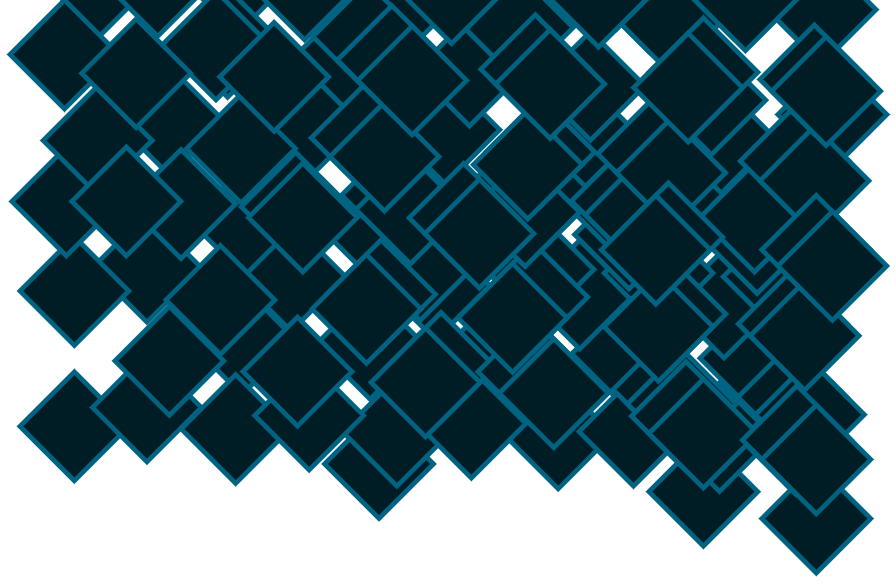
This pattern is drawn by a WebGL 2 fragment shader. Its source:

```glsl
#version 300 es
precision highp float;
// Overlapping dark diamonds with teal outlines, hanging from the top of a white field.
// Each row is an evenly spaced, slightly tilted run of diamonds, painted back to front;
// hashed echoes slide diagonally behind the denser right side.
uniform vec2 u_resolution;
out vec4 fragColor;

const vec3 OUTLINE = vec3(0.0, 0.39, 0.51);
const vec3 FILL = vec3(0.0, 0.11, 0.14);

// Row start (xy) and step between neighbours (zw), in canvas widths.
const vec4 BACK_ROWS[9] = vec4[9](
    vec4(0.423, 0.134, 0.900, 0.000),
    vec4(0.270, 0.272, 0.143, -0.005),
    vec4(0.164, 0.353, 0.161, -0.010),
    vec4(0.469, 0.355, 0.133, -0.004),
    vec4(0.273, 0.405, 0.143, -0.005),
    vec4(0.482, 0.444, 0.098, -0.003),
    vec4(0.111, 0.672, 0.154, 0.003),
    vec4(0.189, 0.517, 0.154, -0.005),
    vec4(0.254, 0.604, 0.135, -0.016));

const vec4 FRONT_ROWS[12] = vec4[12](
    vec4(0.785, 0.103, 0.126, -0.030),
    vec4(0.083, 0.176, 0.180, -0.003),
    vec4(0.164, 0.197, 0.181, -0.009),
    vec4(0.189, 0.249, 0.143, -0.012),
    vec4(0.083, 0.327, 0.163, -0.010),
    vec4(0.072, 0.591, 0.169, 0.010),
    vec4(0.176, 0.672, 0.164, -0.004),
    vec4(0.074, 0.427, 0.128, -0.003),
    vec4(0.109, 0.495, 0.160, -0.009),
    vec4(0.152, 0.570, 0.154, -0.004),
    vec4(0.141, 0.427, 0.197, -0.018),
    vec4(0.785, 0.168, 0.126, -0.029));

float hash(vec2 p) {
    return fract(sin(dot(p, vec2(127.1, 311.7))) * 43758.5);
}

// Signed distance to a square standing on its corner.
float diamond(vec2 p, float radius) {
    return (abs(p.x) + abs(p.y) - radius) * 0.7071;
}

void paintDiamond(inout vec3 color, vec2 p, float pixel) {
    float d = diamond(p, 0.0645);
    color = mix(color, OUTLINE, clamp(0.5 - d / pixel, 0.0, 1.0));
    color = mix(color, FILL, clamp(0.5 - (d + 0.0053) / pixel, 0.0, 1.0));
}

// Paints one run of diamonds up to the right margin.
void paintRow(inout vec3 color, vec2 p, vec4 row, float seed, bool echoed, float pixel) {
    for (int i = 0; i < 8; i++) {
        vec2 center = row.xy + float(i) * row.zw;
        if (center.x > 0.94) break;

        // The echo rises behind the diamond, leaving the lower silhouette clear.
        if (echoed && center.x > 0.35) {
            vec2 id = vec2(seed, i);
            float side = hash(id) < 0.5 || center.x > 0.85 ? -1.0 : 1.0;
            float slide = mix(0.012, 0.024, hash(id + 7.3));
            paintDiamond(color, p - center - slide * vec2(side, 1.0), pixel);
        }
        paintDiamond(color, p - center, pixel);
    }
}

void main() {
    vec2 p = gl_FragCoord.xy / u_resolution.x;
    float pixel = 1.0 / u_resolution.x;
    vec3 color = vec3(1.0);

    for (int r = 0; r < 9; r++) {
        paintRow(color, p, BACK_ROWS[r], 0.0, false, pixel);
    }
    for (int r = 0; r < 12; r++) {
        paintRow(color, p, FRONT_ROWS[r], float(r), r > 2, pixel);
    }
    fragColor = vec4(color, 1.0);
}
```
